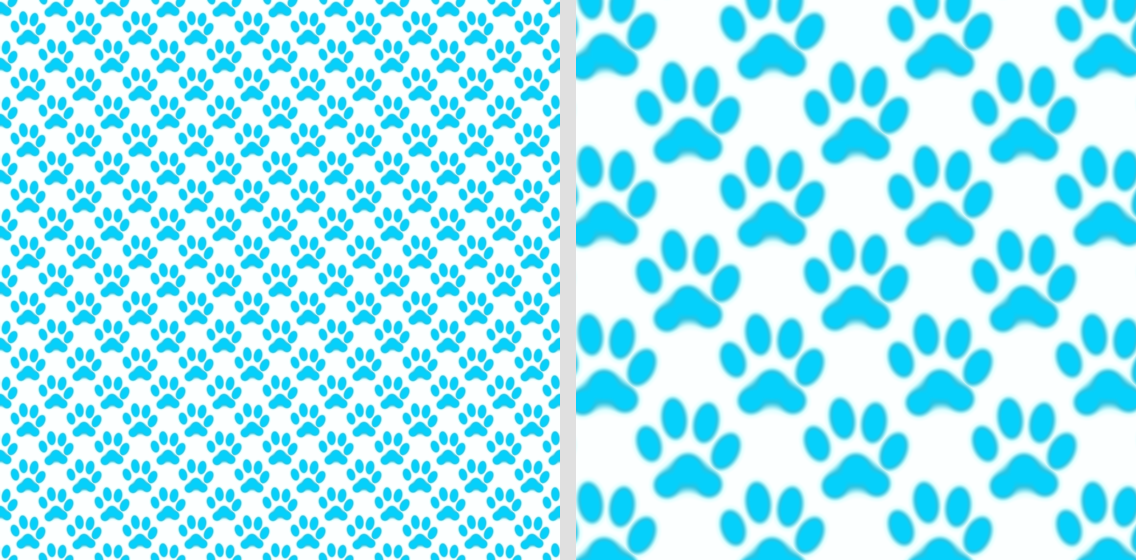
Left, the full canvas; right, a detail of the centre.
Write a WebGL 2 fragment shader that draws this pattern.

```glsl
#version 300 es
precision highp float;
// Staggered rows of cyan paw prints with soft darker rims on white, 10 by 10 repeats.
uniform vec2 u_resolution;
out vec4 fragColor;

const float REPEATS = 10.0;

vec2 hash22(vec2 p) {
  vec3 q = fract(p.xyx * vec3(0.1031, 0.1030, 0.0973));
  q += dot(q, q.yzx + 33.33);
  return fract((q.xx + q.yz) * q.zy);
}

float smoothMin(float a, float b, float k) {
  float h = max(k - abs(a - b), 0.0) / k;
  return min(a, b) - h * h * k * 0.25;
}

// Approximate distance to an ellipse; a positive lean tips its top to the right.
float toe(vec2 p, vec2 center, vec2 radii, float lean) {
  float c = cos(lean), s = sin(lean);
  p = mat2(c, s, -s, c) * (p - center);
  float k = length(p / radii);
  return k * (k - 1.0) / max(length(p / (radii * radii)), 0.001);
}

// Three blended discs: a narrow top and two wide lower lobes.
float pad(vec2 p, float skew) {
  float crown = length(p - vec2(0.0, -0.125)) - 0.092;
  float left = length(p - vec2(-0.125, -0.222 - skew)) - 0.078;
  float right = length(p - vec2(0.125, -0.215 + skew)) - 0.078;
  return smoothMin(smoothMin(left, right, 0.12), crown, 0.11);
}

float paw(vec2 p, vec2 vary) {
  float lean = 0.12 * (vary.x - 0.5);
  float d = toe(p, vec2(-0.232, 0.025), vec2(0.072, 0.108), -0.32 + lean);
  d = min(d, toe(p, vec2(-0.082, 0.175), vec2(0.075, 0.123), -0.13 + lean));
  d = min(d, toe(p, vec2(0.108, 0.150), vec2(0.075, 0.120), 0.17 + lean));
  d = min(d, toe(p, vec2(0.225, -0.020), vec2(0.076, 0.116), 0.48 + lean));
  return min(d, pad(p, 0.014 * (vary.y - 0.3)));
}

void main() {
  vec2 p = gl_FragCoord.xy / u_resolution * REPEATS;
  float pixel = REPEATS / min(u_resolution.x, u_resolution.y);

  // Two interleaved grids, offset by half a cell; wrapped ids keep the seams closed.
  float d = 1.0;
  for (int i = 0; i < 2; i++) {
    vec2 g = p + 0.5 * float(i);
    vec2 id = mod(floor(g), REPEATS);
    d = min(d, paw(fract(g) - 0.5, hash22(id + 17.0 * float(i))));
  }

  // Pale halo outside, darker rim inside, flat cyan in the middle.
  vec3 ground = mix(vec3(0.86, 1.0, 1.0), vec3(0.99, 1.0, 1.0), smoothstep(0.005, 0.04, d));
  vec3 ink = mix(vec3(0.02, 0.815, 0.985), vec3(0.16, 0.76, 0.88), smoothstep(-0.032, -0.010, d));
  float edge = max(0.018, 0.8 * pixel);
  fragColor = vec4(mix(ink, ground, smoothstep(-edge, edge, d)), 1.0);
}
```
